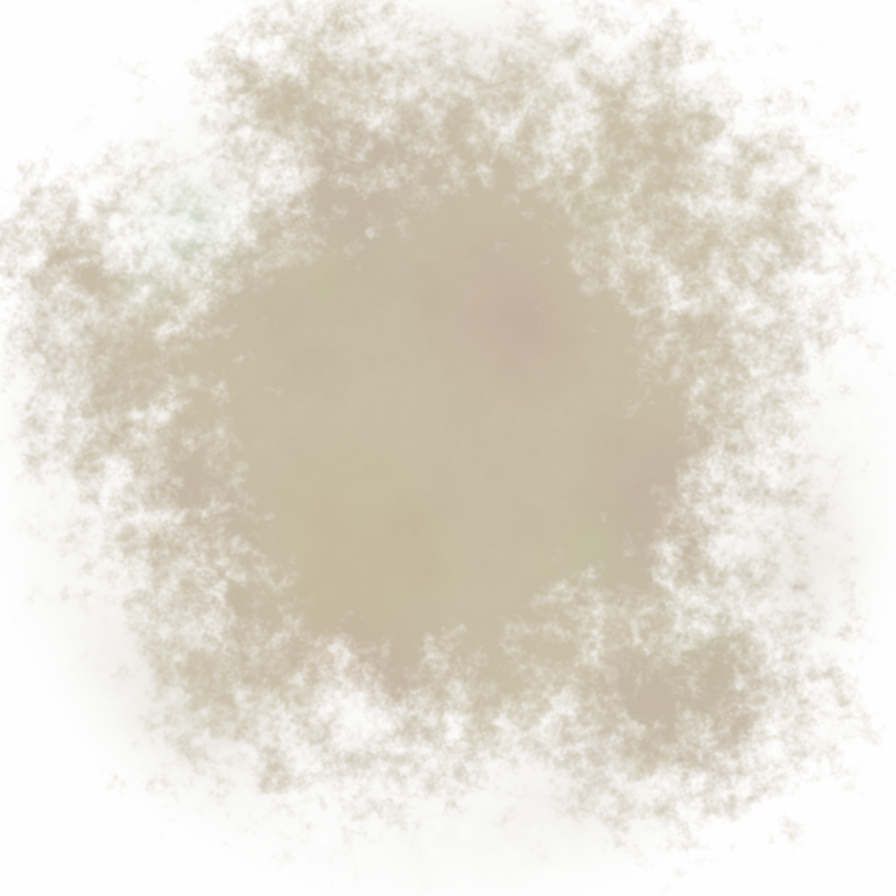
Write a three.js fragment shader that draws this background.

```glsl
// A mottled sand-coloured dust cloud with ragged edges inside a pale round haze.
varying vec2 vUv;

float hash(vec2 p) {
  vec3 q = fract(vec3(p.xyx) * 0.1031);
  q += dot(q, q.yzx + 33.33);
  return fract((q.x + q.y) * q.z);
}

float noise(vec2 p) {
  vec2 i = floor(p), f = fract(p);
  f = f * f * (3.0 - 2.0 * f);
  return mix(mix(hash(i), hash(i + vec2(1.0, 0.0)), f.x),
             mix(hash(i + vec2(0.0, 1.0)), hash(i + vec2(1.0, 1.0)), f.x), f.y);
}

// Layered noise, scaled to 0..1; each octave is rotated to hide the grid.
float fbm(vec2 p, float gain) {
  float sum = 0.0, total = 0.0, amp = 1.0;
  for (int i = 0; i < 4; i++) {
    sum += amp * noise(p);
    total += amp;
    amp *= gain;
    p = mat2(1.6, 1.2, -1.2, 1.6) * p + 17.3;
  }
  return sum / total;
}

// Smooth union of the distance d with a round lobe.
float addLobe(float d, vec2 p, vec2 center, float radius) {
  float lobe = length(p - center) - radius;
  float h = max(0.06 - abs(d - lobe), 0.0) / 0.06;
  return min(d, lobe) - h * h * 0.015;
}

// Soft round spot.
float glow(vec2 p, vec2 center, float radius) {
  vec2 q = (p - center) / radius;
  return exp(-dot(q, q));
}

// Signed distance to the cloud: a broad core with lobes around it.
float cloudShape(vec2 p) {
  float d = length(p - vec2(0.49, 0.515)) - 0.340;
  d = addLobe(d, p, vec2(0.50, 0.75), 0.150);
  d = addLobe(d, p, vec2(0.335, 0.885), 0.060);
  d = addLobe(d, p, vec2(0.38, 0.81), 0.065);
  d = addLobe(d, p, vec2(0.71, 0.81), 0.085);
  d = addLobe(d, p, vec2(0.80, 0.70), 0.075);
  d = addLobe(d, p, vec2(0.09, 0.69), 0.050);
  d = addLobe(d, p, vec2(0.18, 0.58), 0.080);
  d = addLobe(d, p, vec2(0.29, 0.25), 0.070);
  d = addLobe(d, p, vec2(0.72, 0.24), 0.090);
  d = addLobe(d, p, vec2(0.81, 0.24), 0.065);
  // Bright notches
  d += 0.11 * glow(p, vec2(0.405, 0.21), 0.035);
  d += 0.06 * glow(p, vec2(0.23, 0.79), 0.055);
  d += 0.04 * glow(p, vec2(0.64, 0.85), 0.040);
  return d;
}

void main() {
  vec2 p = vUv;
  float grain = fbm(p * 34.0 + 3.7, 0.8) - 0.5;
  float billow = fbm(p * 10.0 + 23.0, 0.5) - 0.5;
  float drift = fbm(p * 5.0 + 41.0, 0.5);

  // Pale haze, fading out in a circle
  float disc = 1.0 - smoothstep(0.40, 0.54, length(p - 0.5));
  float haze = 0.22 + 0.4 * (drift - 0.5) + 0.4 * grain;
  haze += 0.5 * glow(p, vec2(0.53, 0.95), 0.10);
  haze += 0.5 * glow(p, vec2(0.04, 0.61), 0.10);
  haze += 0.5 * glow(p, vec2(0.19, 0.21), 0.11);
  haze += 0.5 * glow(p, vec2(0.90, 0.36), 0.10);
  haze += 0.3 * glow(p, vec2(0.66, 0.12), 0.09);
  vec3 color = mix(vec3(0.996), vec3(0.89, 0.88, 0.845), disc * clamp(haze, 0.0, 1.0));

  // Sand tones, varying slowly across the cloud
  vec3 sand = mix(vec3(0.765, 0.72, 0.64), vec3(0.785, 0.745, 0.655), smoothstep(0.3, 0.7, drift));
  sand += 0.03 * grain;
  float patches = 0.7 + 1.2 * billow;
  vec3 rose = vec3(0.76, 0.66, 0.61);
  vec3 moss = vec3(0.74, 0.76, 0.62);
  sand = mix(sand, rose, 0.60 * patches * glow(p, vec2(0.57, 0.645), 0.065));
  sand = mix(sand, rose, 0.40 * patches * glow(p, vec2(0.39, 0.26), 0.065));
  sand = mix(sand, rose, 0.20 * patches * glow(p, vec2(0.72, 0.46), 0.07));
  sand = mix(sand, vec3(0.755, 0.71, 0.585), 0.6 * patches * glow(p, vec2(0.39, 0.385), 0.10));
  sand = mix(sand, moss, 0.60 * patches * glow(p, vec2(0.645, 0.39), 0.045));
  sand = mix(sand, moss, 0.40 * patches * glow(p, vec2(0.78, 0.31), 0.05));
  sand = mix(sand, moss, 0.40 * patches * glow(p, vec2(0.365, 0.68), 0.04));
  sand = mix(sand, moss, 0.35 * patches * glow(p, vec2(0.67, 0.77), 0.03));

  // Fine grain erodes the soft cloud edge into speckles
  float depth = -cloudShape(p) + 0.27 * grain + 0.08 * billow;
  float cover = smoothstep(-0.105, 0.115, depth);
  color = mix(color, sand, cover);

  // Mint wisp in the upper left gap, and a lone speck on the right
  float mint = glow(p, vec2(0.215, 0.735), 0.045) + 0.7 * glow(p, vec2(0.16, 0.68), 0.025);
  float wisp = clamp(0.5 * mint * (patches + 2.0 * grain), 0.0, 1.0);
  color = mix(color, vec3(0.76, 0.82, 0.73), wisp);
  float speck = glow(p, vec2(0.892, 0.346), 0.009);
  color = mix(color, vec3(0.76, 0.70, 0.64), clamp(speck * (0.7 + 2.0 * grain), 0.0, 0.8));

  gl_FragColor = vec4(color, 1.0);
}
```
